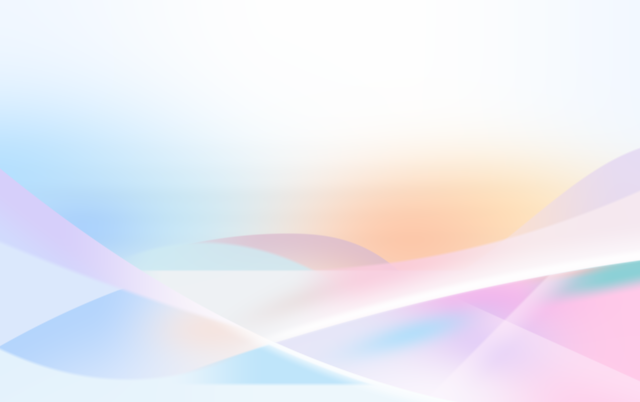
A WebGL 1 fragment shader for this background:

```glsl
precision highp float;
// Pastel sky with soft glows above crossing translucent ribbons.
uniform vec2 u_resolution;

// Soft elliptical light, 1 at its centre.
float glow(vec2 p, vec2 centre, vec2 radius) {
  vec2 d = (p - centre) / radius;
  return exp(-dot(d, d));
}

// 1 where y lies below the edge, with a smooth border.
float under(float y, float edge, float soft) {
  return smoothstep(-soft, soft, edge - y);
}

// Fades from 1 at the edge to 0 at the given depth below it.
float rim(float y, float edge, float depth) {
  return under(y, edge, 0.003) * (1.0 - smoothstep(0.0, depth, edge - y));
}

vec3 sky(vec2 p) {
  vec3 c = mix(vec3(0.995), vec3(0.945, 0.97, 1.0), smoothstep(0.1, 0.55, abs(p.x - 0.53)));
  c = mix(c, vec3(0.96, 0.93, 0.92), 0.8 * (1.0 - smoothstep(0.4, 0.68, p.y)));
  c = mix(c, vec3(0.69, 0.87, 1.0), 0.95 * glow(p, vec2(-0.02, 0.55), vec2(0.28, 0.20)));
  c = mix(c, vec3(0.77, 0.91, 0.96), 0.8 * glow(p, vec2(0.25, 0.44), vec2(0.20, 0.16)));
  c = mix(c, vec3(0.64, 0.80, 0.99), 0.8 * glow(p, vec2(0.13, 0.43), vec2(0.11, 0.10)));
  c = mix(c, vec3(1.0, 0.91, 0.74), 0.9 * glow(p, vec2(0.78, 0.46), vec2(0.20, 0.15)));
  c = mix(c, vec3(0.99, 0.77, 0.65), 0.9 * glow(p, vec2(0.64, 0.40), vec2(0.17, 0.15)));
  // Faint horizontal haze
  float haze = sin(p.y * 75.0 + sin(p.x * 5.0)) * sin(p.y * 31.0 + 1.0);
  return c + 0.008 * haze * glow(p, vec2(0.4, 0.5), vec2(0.4, 0.12));
}

// Pink, teal and blue light filling the lower right.
vec3 blossom(vec2 p, float sweep) {
  vec3 c = mix(vec3(0.90, 0.90, 0.97), vec3(1.0, 0.79, 0.91), smoothstep(0.55, 0.92, p.x));
  c = mix(c, vec3(0.96, 0.68, 0.92), 0.8 * glow(p, vec2(0.76, 0.25), vec2(0.12, 0.06)));
  c = mix(c, vec3(0.84, 0.75, 0.97), 0.8 * glow(p, vec2(0.77, 0.14), vec2(0.10, 0.08)));
  float slant = p.y - 0.17 - 0.45 * (p.x - 0.65);
  c = mix(c, vec3(0.64, 0.86, 0.98), 0.85 * glow(vec2(p.x, slant), vec2(0.64, 0.0), vec2(0.09, 0.035)));
  // Teal wedge hugging the right end of the sweep
  float wedge = 0.24 + 0.33 * (p.x - 0.82);
  float teal = smoothstep(0.80, 0.96, p.x) * (1.0 - under(p.y, wedge, 0.025));
  c = mix(c, vec3(0.50, 0.82, 0.83), 0.9 * teal);
  c = mix(c, vec3(0.98, 0.75, 0.74), 0.7 * rim(p.y, sweep, 0.025) * glow(p, vec2(0.89, 0.32), vec2(0.06, 0.05)));
  // Pale floor and a slanted ray
  float floorEdge = 0.21 - 0.72 * (p.x - 0.78);
  c = mix(c, vec3(0.99, 0.93, 0.98), 0.5 * rim(p.y, floorEdge, 0.16) * smoothstep(0.7, 0.8, p.x));
  float ray = p.x - 0.71 - 0.62 * (p.y - 0.077);
  c = mix(c, vec3(1.0, 0.93, 0.98), 0.5 * smoothstep(-0.004, 0.004, ray) * (1.0 - smoothstep(0.0, 0.06, ray)));
  return mix(c, vec3(0.985, 0.97, 0.995), 0.9 * glow(p, vec2(0.67, 0.0), vec2(0.17, 0.12)));
}

void main() {
  vec2 p = gl_FragCoord.xy / u_resolution;
  float x = p.x, y = p.y;
  vec3 c = sky(p);

  // Edges of the main ribbons
  float fall = 0.581 - 1.30 * x + 0.68 * x * x;
  float fold = 0.398 - 0.67 * x + 0.28 * x * x;
  float t = x - 0.443;
  float sweep = 0.154 + 0.49 * t - 0.24 * t * t;
  float d = max(x - 0.45, 0.0);
  float hump = 0.419 - 1.1 * (x - 0.45) * (x - 0.45) - 11.5 * d * d * d;
  float crest = 0.45 + 0.2 * sin((x - 0.825) * 6.5);
  float petal = 0.332 + 0.1 * (x - 0.52) + 0.63 * (x - 0.52) * (x - 0.52);

  // Mauve hump with a cyan ribbon inside it
  float humpFade = smoothstep(0.22, 0.42, x);
  c = mix(c, vec3(0.86, 0.74, 0.81), 0.8 * humpFade * rim(y, hump, 0.15));
  float lens = 0.396 - 2.4 * (x - 0.32) * (x - 0.32);
  c = mix(c, vec3(0.81, 0.92, 0.95), 0.8 * under(y, lens, 0.006) * smoothstep(0.17, 0.25, x));

  // White veil in the middle
  float veil = under(y, 0.327, 0.004) * smoothstep(0.18, 0.26, x);
  c = mix(c, vec3(0.95, 0.95, 0.96), 0.85 * veil);
  float smear = y - 0.25 - 0.55 * (x - 0.47);
  c = mix(c, vec3(0.91, 0.86, 0.86), 0.7 * veil * glow(vec2(x, smear), vec2(0.48, 0.0), vec2(0.09, 0.04)));

  // Lilac crest and pink petal on the right
  float crestMask = under(y, crest, 0.004) * smoothstep(0.62, 0.72, x);
  c = mix(c, mix(vec3(0.97, 0.88, 0.85), vec3(0.89, 0.84, 0.95), smoothstep(0.78, 0.98, x)), 0.8 * crestMask);
  float petalMask = under(y, petal, 0.005) * smoothstep(0.45, 0.58, x);
  vec3 petalColor = mix(vec3(0.98, 0.80, 0.87), vec3(0.97, 0.92, 0.94), smoothstep(0.60, 0.85, x));
  c = mix(c, petalColor, 0.85 * petalMask);
  c = mix(c, vec3(0.99, 0.98, 0.99), 0.9 * smoothstep(0.10, 0.0, y - sweep) * smoothstep(0.3, 0.55, x));

  // Lower left: falling ribbon, blue hollow and pale floor
  vec3 hollow = mix(vec3(0.86, 0.91, 0.99), vec3(0.95, 0.94, 0.95), smoothstep(0.15, 0.4, x));
  float bluff = 0.139 + 0.9 * x - 0.8 * x * x;
  hollow = mix(hollow, vec3(0.68, 0.82, 0.99), 0.85 * rim(y, bluff, 0.3) * (1.0 - smoothstep(0.14, 0.32, x)));
  hollow = mix(hollow, vec3(0.97, 0.88, 0.85), 0.7 * glow(p, vec2(0.33, 0.18), vec2(0.08, 0.06)));
  float basin = 0.056 + 1.9 * (x - 0.2) * (x - 0.2);
  hollow = mix(hollow, vec3(0.91, 0.96, 0.99), 0.9 * under(y, basin, 0.006));
  vec3 ribbon = mix(vec3(0.84, 0.81, 0.98), vec3(0.97, 0.95, 0.98), smoothstep(0.08, 0.32, x));
  ribbon = mix(ribbon, vec3(0.81, 0.88, 1.0), 0.7 * smoothstep(0.04, 0.19, fall - y));
  vec3 left = mix(ribbon, hollow, under(y, fold, 0.008));
  c = mix(c, left, under(y, fall, 0.003));

  // Lower right, then the blue wedge below the crossing
  c = mix(c, blossom(p, sweep), under(y, sweep, 0.003) * (1.0 - under(y, fall, 0.003)));
  float wedge = under(y, min(sweep, fall - 0.012), 0.004);
  vec3 wedgeColor = mix(vec3(0.93, 0.97, 0.99), vec3(0.73, 0.89, 0.98), smoothstep(0.038, 0.05, y));
  c = mix(c, wedgeColor, 0.9 * wedge * smoothstep(0.26, 0.42, x));

  // Bright seams along the falling ribbon and the sweep
  c = mix(c, vec3(1.0), 0.8 * rim(y, fall, 0.04) * smoothstep(0.25, 0.45, x));
  c = mix(c, vec3(1.0), 0.8 * smoothstep(0.02, 0.0, abs(y - sweep - 0.012)) * smoothstep(0.35, 0.5, x));
  gl_FragColor = vec4(c, 1.0);
}
```
